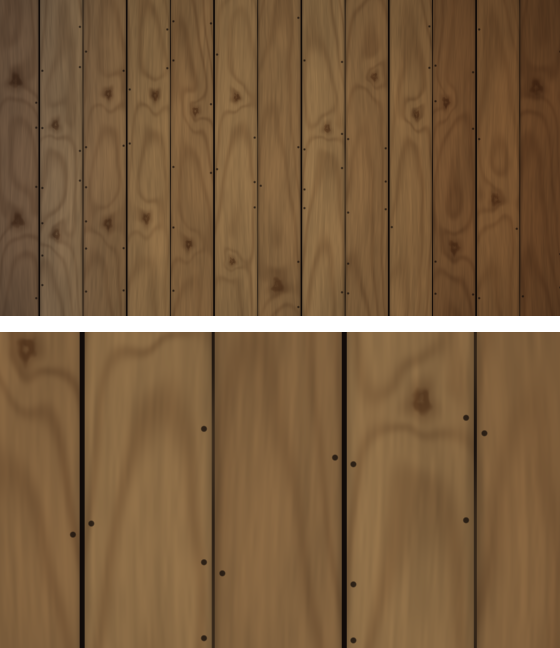
Top: the whole. Bottom: its middle third, enlarged.
Reproduce this texture procedurally as a Shadertoy shader.

```glsl
// Wall of upright brown timber planks with arched grain, knots, nail holes and dark seams.

#define PLANKS 12.82        // planks across the canvas
#define OFFSET 0.10         // part of the first plank cut off at the left
#define KNOT_SPACING 3.6    // knot cell height, in plank widths
#define KNOT_CHANCE 0.68
#define RING_DENSITY 20.0
#define RING_DEPTH 0.13
#define FIBRE_DEPTH 0.15
#define TONE_SPREAD 0.15
#define SEAM_HALF_WIDTH 0.019
#define VIGNETTE 0.30

const vec3 GREY_WOOD = vec3(0.435, 0.345, 0.260);
const vec3 TAN_WOOD  = vec3(0.490, 0.372, 0.238);
const vec3 RUST_WOOD = vec3(0.435, 0.290, 0.165);
const vec3 KNOT_TINT = vec3(0.66, 0.57, 0.50);
const vec3 SEAM_DARK = vec3(0.055, 0.035, 0.028);

float hash(vec2 p) {
    p = fract(p * vec2(0.1031, 0.1137));
    p += dot(p, p.yx + 33.33);
    return fract((p.x + p.y) * p.x * 91.7);
}

float noise(vec2 p) {
    vec2 i = floor(p), f = fract(p);
    f = f * f * (3.0 - 2.0 * f);
    return mix(mix(hash(i), hash(i + vec2(1, 0)), f.x),
               mix(hash(i + vec2(0, 1)), hash(i + vec2(1, 1)), f.x), f.y);
}

// x: lift of the grain field, y: knot stain, z: dark heart
vec3 knots(vec2 p, float id) {
    vec3 sum = vec3(0.0);
    float row = floor(p.y / KNOT_SPACING);
    for (float k = -1.0; k <= 1.0; k++) {
        vec2 cell = vec2(id * 3.0 + 11.0, row + k + 5.0);
        float present = step(hash(cell + 40.7), KNOT_CHANCE);
        vec2 centre = vec2(0.3 + 0.4 * hash(cell + 7.3),
                           (row + k + 0.15 + 0.7 * hash(cell + 19.1)) * KNOT_SPACING);
        float radius = mix(0.10, 0.21, hash(cell + 63.9));
        vec2 d = (p - centre) * vec2(1.0, 0.75) / radius;
        float angle = atan(d.y, d.x);
        float r = length(d) * (1.0 + 0.12 * sin(angle * 3.0 + id) + 0.07 * sin(angle * 5.0));
        float heart = smoothstep(0.6, 0.15, abs(r - 0.35) + 0.3 * noise(d * 3.0 + id));
        sum += present * vec3(exp(-0.16 * r * r), smoothstep(1.6, 0.2, r), heart);
    }
    return sum;
}

// Growth rings: contours of a curved field, lifted around each knot
float rings(vec2 p, float id, float lift) {
    float seed = hash(vec2(id + 2.0, 81.0));
    float x = p.x - 0.5 - 0.18 * sin(p.y * 0.6 + seed * 40.0);
    float field = 1.5 * x * x + (seed - 0.5) * x + 0.12 * p.y;
    field += 0.035 * sin(p.y * 1.7 + x * 4.0 + seed * 20.0);
    field += 0.015 * sin(p.y * 4.3 - x * 7.0 + seed * 55.0);
    float phase = (field + 0.55 * lift) * RING_DENSITY + seed * 6.0;
    float line = pow(0.5 + 0.5 * sin(phase), 3.0) - 0.3;
    float slope = fwidth(phase);
    return line / (1.0 + 0.3 * slope * slope);
}

// Small nail holes scattered along both plank edges
float nails(vec2 p, float id, float px) {
    float side = step(0.5, p.x);
    vec2 cell = vec2(id * 2.0 + side + 3.0, floor(p.y / 0.9) + 2.0);
    vec2 centre = vec2(mix(0.07, 0.93, side), (cell.y - 1.8 + 0.6 * hash(cell)) * 0.9);
    return step(hash(cell + 28.4), 0.3) * smoothstep(0.022 + px, 0.022 - px, length(p - centre));
}

void mainImage(out vec4 fragColor, in vec2 fragCoord) {
    vec2 uv = fragCoord / iResolution.xy;
    float px = PLANKS / iResolution.x;
    vec2 wall = fragCoord * px + vec2(OFFSET, 0.0);
    float id = floor(wall.x);
    vec2 p = vec2(fract(wall.x), wall.y);

    // Plank tone: lighter and darker boards roughly alternate
    float tone = (mod(id, 2.0) - 0.5) * 0.7 + (hash(vec2(id + 5.0, 17.0)) - 0.5) * 0.8;
    vec3 color = mix(GREY_WOOD, TAN_WOOD, smoothstep(0.0, 0.3, uv.x));
    color = mix(color, RUST_WOOD, smoothstep(0.5, 1.0, uv.x));
    color *= 1.0 + TONE_SPREAD * tone * vec3(0.7, 1.0, 1.15);

    // Grain: rings, fine fibres and broad stains
    vec3 knot = knots(p, id);
    vec2 grain = p + vec2(id * 17.0 + 0.05 * sin(p.y * 0.9 + id), id * 5.0);
    float fibre = 0.6 * noise(grain * vec2(22.0, 1.4)) + 0.4 * noise(grain * vec2(38.0, 4.0)) - 0.5;
    float stain = noise(grain * vec2(2.5, 0.6)) - 0.5;
    float ringFade = 0.5 + noise(grain * vec2(2.0, 0.5) + 9.0);
    color *= 1.0 - RING_DEPTH * ringFade * rings(p, id, knot.x) * vec3(0.8, 1.0, 1.15);
    color *= 1.0 + FIBRE_DEPTH * fibre + 0.12 * stain;

    // Knots and nail holes
    color *= mix(vec3(1.0), KNOT_TINT, min(0.55 * knot.y + 0.45 * knot.z, 1.0));
    color = mix(color, SEAM_DARK, 0.75 * nails(p, id, px));

    // Seams: odd gaps are wide, even gaps tight and broken
    float seamId = floor(wall.x + 0.5);
    float gap = abs(wall.x - seamId);
    float wide = mod(seamId, 2.0);
    float halfWidth = SEAM_HALF_WIDTH * mix(0.6, 1.0, wide);
    float strength = mix(0.5 + 0.4 * noise(vec2(seamId * 9.0, p.y * 1.5)), 0.97, wide);
    float seam = smoothstep(halfWidth + 0.6 * px, halfWidth - 0.6 * px, gap);
    color *= 1.0 - 0.16 * smoothstep(0.09, 0.0, gap);
    color = mix(color, SEAM_DARK, seam * strength);

    // Light falls off towards the corners
    vec2 fromLight = (uv - vec2(0.42, 0.45)) * vec2(1.2, 1.1);
    color *= 1.03 - VIGNETTE * dot(fromLight, fromLight);
    fragColor = vec4(color, 1.0);
}
```
